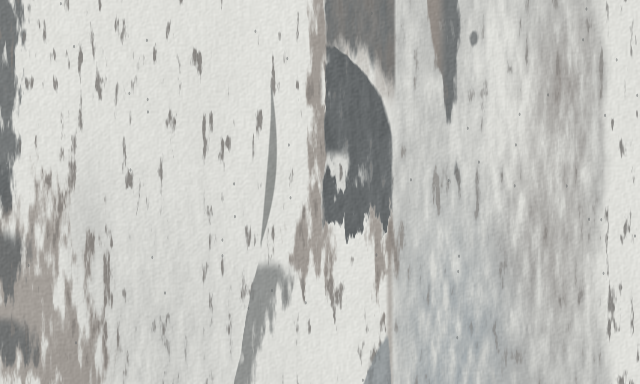
This texture is drawn by a WebGL 1 fragment shader. Its source:

```glsl
precision highp float;
// Weathered plaster wall: pale paint worn through to slate and umber stains.
// Soft blots and curved spans place the stains; vertically stretched value
// noise frays their borders, and a fine relief lights the rough surface.

uniform vec2 u_resolution;

float hash(vec2 p) {
  return fract(sin(dot(p, vec2(127.1, 311.7))) * 43758.5453);
}

float noise(vec2 p) {
  vec2 i = floor(p), f = fract(p);
  f = f * f * (3.0 - 2.0 * f);
  vec2 e = vec2(1.0, 0.0);
  return mix(mix(hash(i), hash(i + e.xy), f.x),
             mix(hash(i + e.yx), hash(i + e.xx), f.x), f.y);
}

float fbm(vec2 p) {
  float sum = 0.0, amp = 0.533;
  for (int i = 0; i < 4; i++) {
    sum += amp * noise(p);
    p = p * 2.03 + 17.3;
    amp *= 0.5;
  }
  return sum;
}

// Gaussian stain.
float blot(vec2 p, vec2 center, vec2 radius) {
  vec2 d = (p - center) / radius;
  return exp(-dot(d, d));
}

// Soft interval from a to b.
float span(float x, float a, float b, float soft) {
  return smoothstep(a - soft, a + soft, x) * (1.0 - smoothstep(b - soft, b + soft, x));
}

// Turns a soft mask into a frayed one.
float worn(float mask, float grain, float wear) {
  return smoothstep(0.28, 0.72, mask + (grain - 0.5) * wear);
}

// Tapered crack running down the pale plaster.
float crack(vec2 p) {
  float t = clamp((0.772 - p.y) / 0.402, 0.0, 1.0);
  float center = 0.424 + 0.02 * t - 0.036 * t * t;
  float halfWidth = 0.001 + 0.0062 * sin(3.1416 * pow(t, 1.2));
  return span(p.x, center - halfWidth, center + halfWidth, 0.0015) * span(p.y, 0.36, 0.775, 0.01);
}

// Slate patch with a rounded right shoulder.
float slate(vec2 p, float fray) {
  float t = clamp((p.y - 0.6) / 0.28, 0.0, 1.0);
  float right = 0.612 - 0.09 * pow(t, 2.6);
  return span(p.x, 0.508 + fray * 0.012, right + fray * 0.004, 0.003)
       * span(p.y, 0.43 + fray * 0.13, 0.88 + fray * 0.03, 0.012);
}

// Sparse pinholes, one candidate per cell.
float pinholes(vec2 q) {
  vec2 cell = floor(q * 22.0);
  vec2 spot = 0.2 + 0.6 * vec2(hash(cell + 3.1), hash(cell + 8.7));
  float d = length((fract(q * 22.0) - spot) * vec2(1.0, 0.6));
  return step(0.94, hash(cell)) * (1.0 - smoothstep(0.03, 0.08, d));
}

void main() {
  vec2 p = gl_FragCoord.xy / u_resolution;
  vec2 q = gl_FragCoord.xy / u_resolution.y;
  float grain = clamp((fbm(q * vec2(62.0, 13.0)) - 0.5) * 1.7 + 0.5, 0.0, 1.0);
  float fine = noise(q * vec2(190.0, 55.0));
  float cloud = fbm(q * vec2(7.0, 4.0) + 5.0);
  float fray = grain - 0.5;
  vec2 w = p + vec2(cloud - 0.5, fray) * vec2(0.03, 0.06);

  vec3 pale = vec3(0.875, 0.877, 0.858);
  vec3 ash = vec3(0.70, 0.705, 0.695);
  vec3 umber = vec3(0.54, 0.51, 0.485);
  vec3 dark = vec3(0.385, 0.40, 0.405);
  vec3 blue = vec3(0.62, 0.65, 0.665);

  // Left plaster, dimmer toward the bottom.
  vec3 col = pale;
  float dim = blot(w, vec2(0.24, 0.08), vec2(0.17, 0.42));
  col = mix(col, ash, dim * (0.45 + 0.5 * fray));
  col = mix(col, ash, 0.4 * blot(w, vec2(0.14, 0.42), vec2(0.035, 0.14)));

  // Left border: slate strip above, umber and dark blots below.
  float strip = 1.0 - smoothstep(0.0, 0.052, p.x + 0.02 * (cloud - 0.5));
  col = mix(col, dark, 0.85 * worn(strip * smoothstep(0.3, 0.6, p.y), grain, 1.1));
  float rust = blot(w, vec2(0.03, 0.2), vec2(0.10, 0.30));
  rust = max(rust, blot(w, vec2(0.10, 0.03), vec2(0.06, 0.22)));
  col = mix(col, umber, 0.7 * worn(rust, grain, 0.9));
  float soot = blot(w, vec2(0.01, 0.32), vec2(0.045, 0.09));
  soot = max(soot, blot(w, vec2(0.01, 0.11), vec2(0.045, 0.07)));
  soot = max(soot, blot(w, vec2(0.0, 0.52), vec2(0.035, 0.06)));
  col = mix(col, dark, 0.8 * worn(soot, grain, 0.7));

  // Right wall: mottled ash with brown and blue veils, bright far border.
  float wall = span(p.x, 0.614, 0.945 + 0.05 * (cloud - 0.5), 0.012);
  float veil = 0.55 + 1.0 * (cloud - 0.5) + 0.7 * fray;
  veil -= 0.45 * blot(p, vec2(0.78, 0.75), vec2(0.07, 0.22));
  veil -= 0.3 * blot(p, vec2(0.64, 0.8), vec2(0.03, 0.4));
  col = mix(col, ash, wall * clamp(veil + 0.12, 0.0, 1.0));
  float brown = blot(w, vec2(0.885, 0.77), vec2(0.055, 0.2)) + 0.8 * blot(w, vec2(0.84, 0.36), vec2(0.07, 0.25));
  col = mix(col, vec3(0.61, 0.595, 0.58), wall * clamp(brown * (0.55 + fray), 0.0, 1.0));
  float haze = blot(w, vec2(0.71, 0.1), vec2(0.09, 0.3));
  col = mix(col, blue, wall * clamp(haze * (0.6 + fray), 0.0, 1.0));

  // Streak falling from the top of the right wall.
  float drop = 1.0 - p.y;
  float streakMid = 0.692 + 0.045 * drop;
  float streakHalf = mix(0.026, 0.008, smoothstep(0.0, 0.25, drop));
  float streak = span(p.x, streakMid - streakHalf, streakMid + streakHalf, 0.008);
  streak *= 1.0 - smoothstep(0.2, 0.55, drop);
  col = mix(col, mix(umber, dark, smoothstep(0.68, 0.70, p.x)), 0.85 * worn(streak, grain, 0.8));
  col = mix(col, dark, 0.7 * worn(blot(p, vec2(0.74, 0.9), vec2(0.008, 0.025)), grain, 0.4));

  // Umber column and the smears under the slate.
  float column = span(p.x, 0.482, 0.515, 0.014) * smoothstep(0.28, 0.42, p.y);
  column = max(column, blot(w, vec2(0.492, 0.37), vec2(0.035, 0.09)));
  column = max(column, 0.9 * blot(w, vec2(0.598, 0.37), vec2(0.022, 0.13)));
  col = mix(col, umber, 0.75 * worn(column * 0.8, grain, 1.0));
  float seam = span(p.x, 0.605, 0.613, 0.004) * (1.0 - smoothstep(0.4, 0.5, p.y));
  col = mix(col, umber, 0.5 * seam);
  float foot = span(p.x, 0.568 + 0.28 * p.y, 0.609, 0.007) * (1.0 - smoothstep(0.08, 0.2, p.y));
  col = mix(col, blue * 0.85, 0.8 * worn(foot, grain, 0.6));

  // Upper slate, band between, and the main slate with its pale notch.
  float lowerEdge = 0.88 - 0.1 * smoothstep(0.57, 0.61, p.x) + 0.06 * fray;
  float sides = span(p.x, 0.511 + 0.01 * fray, 0.617, 0.003);
  float cap = sides * smoothstep(lowerEdge - 0.025, lowerEdge + 0.025, p.y);
  col = mix(col, umber, 0.5 * sides * span(p.y, 0.74, 0.9, 0.04) * (0.6 + fray));
  col = mix(col, mix(dark, umber, 0.6 * grain), 0.9 * cap);
  float notch = worn(blot(w, vec2(0.525, 0.555), vec2(0.042, 0.058)), grain, 0.9);
  vec3 slateTone = dark + 0.06 * (cloud - 0.5) + 0.05 * fray;
  col = mix(col, slateTone, slate(p, fray) * (1.0 - 0.9 * notch));
  float chips = span(p.x, 0.502, 0.514, 0.004) * span(p.y, 0.66, 0.85, 0.03);
  col = mix(col, pale, chips * smoothstep(0.5, 0.75, grain));

  // Crack and the grey wash that spreads from its foot.
  col = mix(col, vec3(0.53, 0.54, 0.53), 0.9 * crack(p));
  float washLeft = 0.408 - 0.115 * (0.37 - p.y);
  float wash = smoothstep(washLeft - 0.003, washLeft + 0.003, p.x);
  wash *= 1.0 - smoothstep(0.0, 0.085, p.x - washLeft - 0.12 * p.y + 0.02);
  wash *= 1.0 - smoothstep(0.25, 0.37, p.y + 0.06 * fray);
  col = mix(col, vec3(0.51, 0.52, 0.515), 0.85 * worn(wash, grain, 0.8));

  // Surface relief, fibres and pinholes.
  float relief = noise(q * 150.0) - noise(q * 150.0 + vec2(-0.5, 0.5));
  col += 0.035 * relief + 0.03 * (fine - 0.5) + 0.03 * (cloud - 0.5);
  col = mix(col, dark, 0.5 * pinholes(q));
  gl_FragColor = vec4(clamp(col, 0.0, 1.0), 1.0);
}
```
